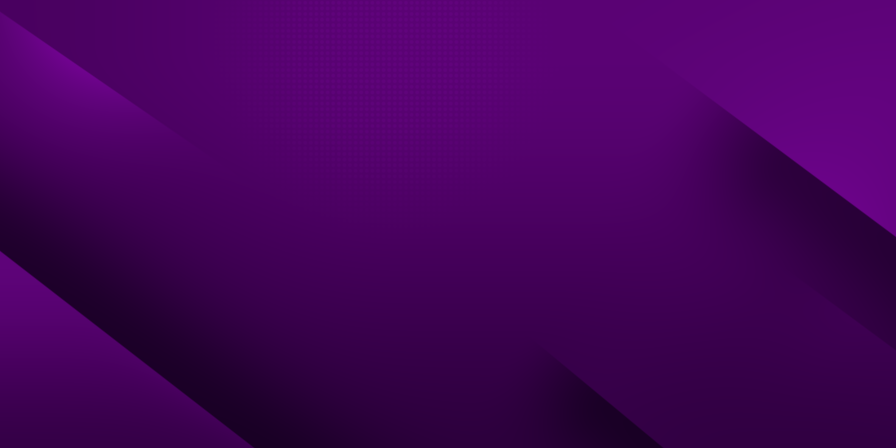
Give the GLSL for this background, as a Shadertoy shader.

```glsl
#define TONE_BOTTOM 0.172
#define TONE_TOP 0.352
#define LEFT_DIM 0.065
#define GLOW_LEFT 0.15
#define GLOW_RIGHT 0.12
#define SHADOW_DEPTH 0.46
#define DOT_PITCH 0.0125
#define DOT_GAIN 0.028

// Position relative to a falling edge: x runs down along it, y rises above it
vec2 edgeSpace(vec2 p, vec2 start, float slope) {
    vec2 along = normalize(vec2(1.0, -slope));
    vec2 q = p - start;
    return vec2(dot(q, along), dot(q, vec2(-along.y, along.x)));
}

// Antialiased coverage of the side above an edge
float above(float d) {
    float aa = 1.0 / iResolution.y;
    return smoothstep(-aa, aa, d);
}

float bell(float x, float width) {
    return exp(-x * x / (width * width));
}

// Soft halftone lattice that thins out from its centre
float halftone(vec2 p) {
    vec2 cell = fract(p / DOT_PITCH) - 0.5;
    float spot = 1.0 - smoothstep(0.15, 0.5, length(cell));
    float reach = length((p - vec2(0.86, 0.90)) / vec2(0.42, 0.46));
    return spot * (1.0 - smoothstep(0.35, 1.0, reach));
}

// Violet ramp driven by one brightness value
vec3 violet(float tone) {
    return vec3(tone, 0.012 * smoothstep(0.25, 0.4, tone), 0.025 + 1.22 * tone);
}

void mainImage(out vec4 fragColor, in vec2 fragCoord) {
    vec2 p = fragCoord / iResolution.y;
    p.x *= 2.0 * iResolution.y / iResolution.x;

    // Backdrop
    float tone = mix(TONE_BOTTOM, TONE_TOP, smoothstep(-0.1, 0.9, p.y));
    tone -= LEFT_DIM * (1.0 - smoothstep(0.0, 0.9, p.x)) * smoothstep(0.0, 0.6, p.y);
    tone += DOT_GAIN * halftone(p);

    // Upper left sheet, lit below its edge
    vec2 e = edgeSpace(p, vec2(0.0, 0.974), 0.69);
    float lit = bell(e.x - 0.19, 0.22) * exp(min(e.y, 0.0) / 0.13);
    tone += GLOW_LEFT * lit * (1.0 - above(e.y));

    // Right sheet, lit above its edge and shading what lies below
    e = edgeSpace(p, vec2(1.5625, 0.797), 0.745);
    float side = above(e.y);
    float shade = smoothstep(-0.06, 0.26, e.x) * bell(e.y, 0.19);
    float glow = bell(e.x - 0.48, 0.36) * exp(-max(e.y, 0.0) / 0.25);
    tone = mix(tone * (1.0 - SHADOW_DEPTH * shade), tone + GLOW_RIGHT * glow, side);

    // Faint fold under the right sheet
    e = edgeSpace(p, vec2(1.77, 0.388), 0.74);
    float fold = smoothstep(-0.05, 0.2, e.x) * exp(min(e.y, 0.0) / 0.13);
    tone += 0.045 * fold * (1.0 - above(e.y));

    // Bottom sheet, shaded below its edge
    e = edgeSpace(p, vec2(1.17, 0.258), 0.83);
    float fade = smoothstep(0.0, 0.25, e.x);
    float dark = tone * (1.0 - SHADOW_DEPTH * fade * bell(e.y, 0.15));
    float lift = 0.02 * fade * exp(-max(e.y, 0.0) / 0.2);
    tone = mix(dark, tone + lift, above(e.y));

    // Lower left sheet, throwing a shadow upward
    e = edgeSpace(p, vec2(0.0, 0.44), 0.775);
    float sheetTone = mix(0.20, 0.37, smoothstep(-0.05, 0.44, p.y));
    sheetTone += 0.04 * exp(min(e.y, 0.0) / 0.06) * smoothstep(0.2, 0.6, e.x);
    float shadowTone = tone * (1.0 - SHADOW_DEPTH * bell(e.y, 0.17));
    tone = mix(sheetTone, shadowTone, above(e.y));

    fragColor = vec4(violet(tone), 1.0);
}
```
